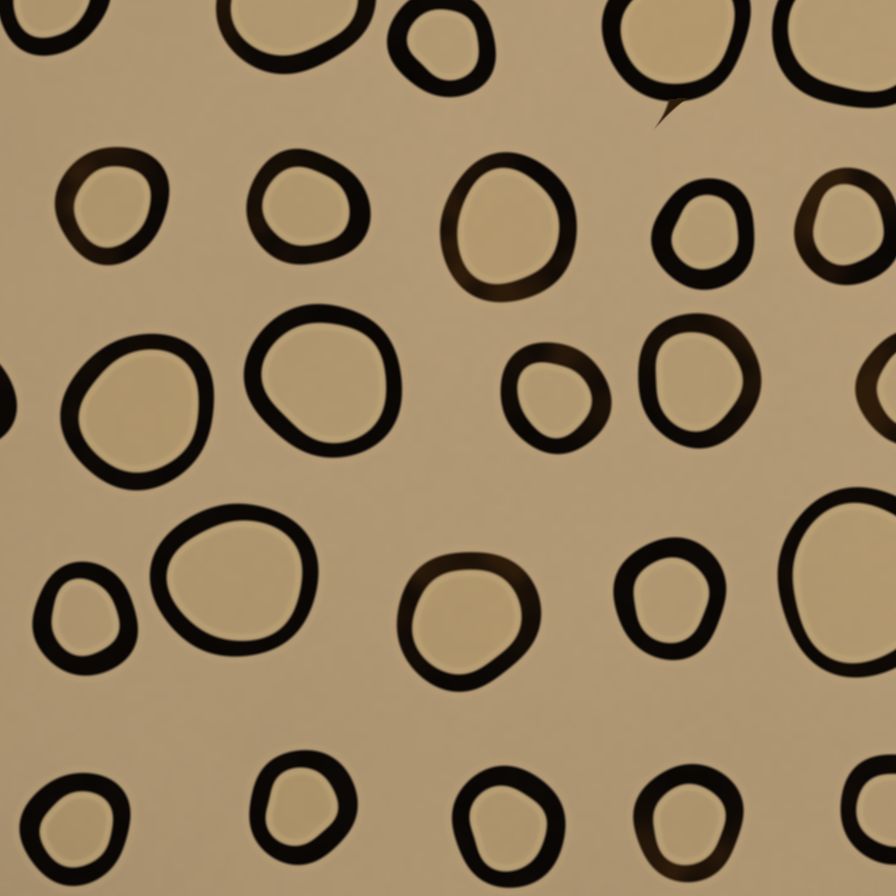
Write a WebGL 1 fragment shader that draws this pattern.

```glsl
precision highp float;
// Dark, hand-drawn looking rings scattered over warm tan paper.
// Ring centres sit on a jittered grid; each radius shrinks to fit its neighbours,
// and low harmonics of the angle make every outline slightly uneven.

uniform vec2 u_resolution;

#define CELL 0.218         // grid spacing
#define JITTER 0.34        // random centre offset, in cells
#define ROW_SHIFT 0.5      // random sideways shift of each row, in cells
#define RADIUS_MIN 0.062   // outer radius of the smallest rings
#define RADIUS_MAX 0.113   // outer radius of the largest rings
#define GAP 0.03           // clear space kept between rings
#define LINE_THICK 0.0205  // stroke of small rings
#define LINE_THIN 0.0165   // stroke of large rings
#define SOFT 0.0024        // half width of the blurred edge
#define SEED vec2(17.0, 41.0)

const vec3 PAPER = vec3(0.695, 0.597, 0.457);
const vec3 GLOW = vec3(0.745, 0.645, 0.465);
const vec3 INK = vec3(0.032, 0.022, 0.016);
const vec3 BROWN = vec3(0.180, 0.108, 0.040);
const float TAU = 6.2831853;

vec3 hash3(vec2 p) {
  vec3 q = fract(p.xyx * vec3(0.1031, 0.1030, 0.0973));
  q += dot(q, q.yxz + 33.33);
  return fract((q.xxy + q.yzz) * q.zyx);
}

float valueNoise(vec2 p) {
  vec2 i = floor(p), f = fract(p);
  f = f * f * (3.0 - 2.0 * f);
  float low = mix(hash3(i).x, hash3(i + vec2(1.0, 0.0)).x, f.x);
  float high = mix(hash3(i + vec2(0.0, 1.0)).x, hash3(i + 1.0).x, f.x);
  return mix(low, high, f.y);
}

// Centre (xy) and wished radius (z) of the ring in a cell.
vec3 ringSeed(vec2 cell) {
  vec3 h = hash3(cell + SEED);
  vec2 centre = cell + 0.5 + JITTER * (h.xy - 0.5);
  centre.x += ROW_SHIFT * (hash3(vec2(cell.y, 7.0) + SEED).x - 0.5);
  return vec3(centre * CELL, mix(RADIUS_MIN, RADIUS_MAX, pow(h.z, 2.5)));
}

// Wished radius scaled down until no neighbour is touched.
float fittedRadius(vec2 cell, vec3 ring) {
  float scale = 1.0;
  for (int j = -1; j <= 1; j++) {
    for (int i = -1; i <= 1; i++) {
      if (i == 0 && j == 0) continue;
      vec3 other = ringSeed(cell + vec2(float(i), float(j)));
      scale = min(scale, distance(ring.xy, other.xy) / (ring.z + other.z + GAP));
    }
  }
  return ring.z * scale;
}

// Paints one ring, p being relative to its centre.
vec3 paintRing(vec3 colour, vec2 p, float radius, vec2 cell, float soft) {
  vec3 look = hash3(cell + SEED + 61.0);
  vec3 phase = TAU * hash3(cell + SEED + 113.0);
  float a = atan(p.y, p.x);

  // Uneven outline and stroke width
  float wobble = 0.048 * cos(2.0 * a + phase.x) + 0.026 * cos(3.0 * a + phase.y)
               + 0.010 * cos(5.0 * a + phase.z);
  float size = smoothstep(RADIUS_MIN, RADIUS_MAX, radius);
  float halfLine = 0.5 * mix(LINE_THICK, LINE_THIN, size);
  float side = length(p) - (radius * (1.0 + wobble) - halfLine);
  halfLine *= 1.0 + 0.10 * cos(a + phase.y) + 0.07 * cos(3.0 * a + phase.x);
  float d = abs(side) - halfLine;

  // Yellowish inside, with a thin bright rim along both edges
  float inside = 1.0 - smoothstep(-0.004, 0.004, side);
  colour *= mix(vec3(1.0), vec3(0.995, 0.985, 0.92), inside * (0.3 + 0.7 * look.y));
  float rim = exp(-pow((d - 0.005) / 0.0035, 2.0));
  colour = mix(colour, GLOW, rim * mix(0.25, 0.6, inside));

  // Ink, burnt to brown along part of some rings
  float streaks = valueNoise(vec2(p.x + p.y, p.y - p.x) * 28.0 + cell * 9.0);
  float burn = smoothstep(0.3, 1.0, look.x) * (0.5 + 0.5 * cos(a - phase.z));
  burn = clamp(burn * (0.5 + 0.9 * streaks) + 0.12 * streaks, 0.0, 1.0);
  colour = mix(colour, mix(INK, BROWN, burn), 1.0 - smoothstep(-soft, soft, d));

  // A rare slanted splinter hanging below the ring
  float drop = -p.y - radius * (1.0 + wobble) + 0.003;
  float taper = clamp(1.0 - drop / 0.036, 0.0, 1.0);
  float splinter = abs(p.x + 0.8 * drop) - 0.010 * taper * taper;
  float shown = step(0.94, look.z) * step(0.0, drop) * smoothstep(0.0, 0.3, taper);
  return mix(colour, BROWN, shown * (1.0 - smoothstep(-soft, soft, splinter)));
}

void main() {
  vec2 uv = gl_FragCoord.xy / u_resolution.y;
  float soft = max(SOFT, 0.75 / u_resolution.y);

  // Paper with a faint slope of light and soft mottling
  float light = 0.035 * (uv.x + uv.y - 1.0) - 0.05 * dot(uv - 0.5, uv - 0.5);
  light += 0.02 * (valueNoise(uv * 6.0) - 0.5) + 0.012 * (valueNoise(uv * 90.0) - 0.5);
  vec3 colour = PAPER * (1.0 + light);

  vec2 home = floor(uv / CELL);
  for (int j = -1; j <= 1; j++) {
    for (int i = -1; i <= 1; i++) {
      vec2 cell = home + vec2(float(i), float(j));
      vec3 ring = ringSeed(cell);
      vec2 p = uv - ring.xy;
      if (length(p) > RADIUS_MAX * 1.45) continue;
      colour = paintRing(colour, p, fittedRadius(cell, ring), cell, soft);
    }
  }
  gl_FragColor = vec4(colour, 1.0);
}
```
